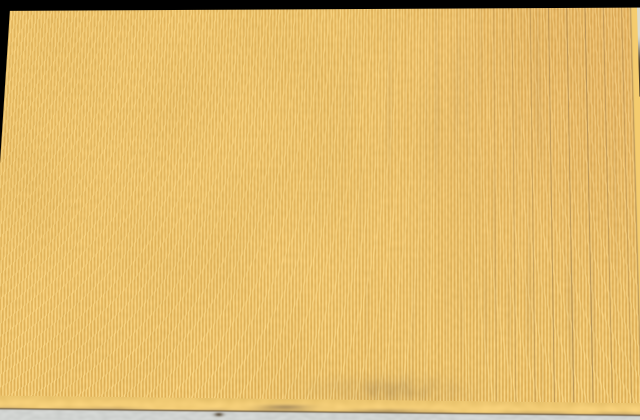
Give the GLSL for this texture, as a Shadertoy shader.

```glsl
// Yellow ribbed metal wall in slight perspective, with a weathered ledge at its foot.

const float RIBS = 204.0;          // ribs between the two wall sides
const float RIBS_PER_SHEET = 6.0;  // seam spacing, in ribs
const float RIB_CONTRAST = 0.070;
const float JOG_STEPS = 768.0;     // sideways jog positions across the canvas
const float SEAM_WIDTH = 0.30;     // in ribs
const float GRAIN = 0.030;
const vec3 WALL = vec3(0.922, 0.762, 0.427);
const vec3 WALL_SHADED = vec3(0.90, 0.72, 0.405);
const vec3 LEDGE = vec3(0.92, 0.77, 0.43);
const vec3 TRIM = vec3(0.96, 0.80, 0.43);
const vec3 DIRT = vec3(0.54, 0.45, 0.32);
const vec3 PAVING = vec3(0.82, 0.83, 0.82);
const vec3 SKY = vec3(0.85, 0.86, 0.82);
const vec3 RIB_TINT = vec3(0.65, 1.0, 1.25);

float hash(float n) { return fract(sin(n * 91.17) * 4375.85); }

vec2 gradientAt(vec2 cell) {
    float angle = 6.2832 * hash(dot(cell, vec2(1.0, 57.31)));
    return vec2(cos(angle), sin(angle));
}

// Gradient noise, roughly -0.7 to 0.7
float noise(vec2 p) {
    vec2 i = floor(p), f = fract(p);
    vec2 w = f * f * f * (f * (f * 6.0 - 15.0) + 10.0);
    vec2 e = vec2(1.0, 0.0);
    float a = dot(gradientAt(i), f);
    float b = dot(gradientAt(i + e.xy), f - e.xy);
    float c = dot(gradientAt(i + e.yx), f - e.yx);
    float d = dot(gradientAt(i + e.xx), f - e.xx);
    return mix(mix(a, b, w.x), mix(c, d, w.x), w.y);
}

// Smooth coverage of the side where d is positive
float cover(float d) { return clamp(0.5 + d / max(fwidth(d), 1e-5), 0.0, 1.0); }

float spot(vec2 p, vec2 center, vec2 size) {
    vec2 q = (p - center) / size;
    return exp(-dot(q, q));
}

// Sideways shift of one leaning rib, a ramp that snaps back at each step
float ribJog(float id, float left, float right) {
    float axis = mix(left, right, (id + 0.5) / RIBS) * JOG_STEPS;
    float f = fract(axis);
    float ramp = f - smoothstep(0.85, 1.0, f) - 0.425;
    return ramp * RIBS / JOG_STEPS;
}

// Ribs, sheet seams and broad shading; u runs from side to side of the wall
vec3 ribbedWall(float u, vec2 p, float left, float right) {
    float rib = u * RIBS;
    float footprint = max(fwidth(rib), 1e-4);
    float blur = max(sin(3.1416 * footprint) / (3.1416 * footprint), 0.0);

    // Each rib is centred on its ridge, so cells meet in the grooves
    float id = floor(rib);
    float wave = -cos(6.2832 * (rib + ribJog(id, left, right)));
    float contrast = RIB_CONTRAST * mix(1.2, 0.88, smoothstep(0.0, 0.6, p.y));
    contrast *= 1.0 + 0.25 * noise(p * vec2(40.0, 30.0));

    float shade = smoothstep(0.5, 1.0, u) * smoothstep(0.0, 0.9, p.y);
    vec3 color = mix(WALL, WALL_SHADED, shade);
    color += contrast * blur * wave * RIB_TINT;
    color += 0.014 * noise(p * vec2(9.0, 4.0));
    color += GRAIN * noise(p * vec2(200.0, 70.0));

    // Seams grow stronger toward the right
    float sheet = rib / RIBS_PER_SHEET;
    float offset = abs(fract(sheet) - 0.5) * RIBS_PER_SHEET;
    float seam = clamp((0.5 * SEAM_WIDTH - offset) / footprint + 0.5, 0.0, 1.0);
    float strength = smoothstep(0.6, 0.95, u) * (0.3 + 0.7 * hash(floor(sheet) + 8.0));
    color = mix(color, DIRT, 0.5 * seam * strength);

    // Faint streaks and grime close to the ledge
    float streak = smoothstep(0.1, 0.6, noise(vec2(u * 110.0, p.y * 2.0)));
    color = mix(color, DIRT, 0.09 * streak * smoothstep(0.4, 0.75, u));
    float grime = spot(p, vec2(0.61, 0.07), vec2(0.10, 0.03));
    return mix(color, DIRT, grime * (0.2 + 0.22 * noise(p * vec2(45.0, 20.0))));
}

// Smooth ledge, dirty along its lower lip
vec3 ledge(vec2 p, float lip) {
    float height = p.y - lip;
    vec3 color = LEDGE + 0.03 * noise(p * vec2(60.0, 50.0));
    color += 0.04 * smoothstep(0.03, 0.012, height);
    float patches = smoothstep(-0.3, 0.5, noise(vec2(p.x * 14.0, 3.7)));
    float stain = 0.5 * patches * smoothstep(0.012, 0.0, height);
    stain += 0.8 * spot(p, vec2(0.445, 0.031), vec2(0.035, 0.006));
    stain += 0.6 * spot(p, vec2(0.60, 0.020), vec2(0.06, 0.006));
    return mix(color, DIRT, clamp(0.75 * stain, 0.0, 0.9));
}

void mainImage(out vec4 fragColor, in vec2 fragCoord) {
    vec2 p = fragCoord / iResolution.xy;

    // Wall outline, spreading toward the foot
    float left = mix(-0.026, 0.0165, p.y);
    float right = mix(1.003, 0.985, p.y);
    float top = mix(0.974, 0.982, p.x);
    float foot = mix(0.058, 0.040, p.x);
    float lip = mix(0.027, 0.011, p.x);
    float u = (p.x - left) / (right - left);

    vec3 color = ribbedWall(u, p, left, right);
    color = mix(color, TRIM, cover(p.x - right));
    color = mix(color, DIRT, 0.4 * spot(p, vec2(right, p.y), vec2(0.0013, 1.0)));

    // Bright gap beyond the trim at the upper right
    vec3 gap = mix(SKY, DIRT * 0.5, smoothstep(0.92, 0.84, p.y));
    color = mix(color, gap, cover(p.x - right - 0.010) * cover(p.y - 0.77));

    // Foot of the wall, its shadow line and the ground
    color = mix(color, ledge(p, lip), cover(foot - p.y));
    color = mix(color, PAVING + 0.04 * noise(p * vec2(70.0, 90.0)), cover(lip - p.y));
    float lipShadow = spot(p, vec2(p.x, lip), vec2(1.0, 0.0024));
    color = mix(color, DIRT * 0.75, 0.7 * lipShadow);
    color = mix(color, DIRT * 0.6, 0.8 * spot(p, vec2(0.342, 0.013), vec2(0.007, 0.005)));

    // Black surround
    color *= cover(p.x - left) * cover(top - p.y);
    fragColor = vec4(clamp(color, 0.0, 1.0), 1.0);
}
```
